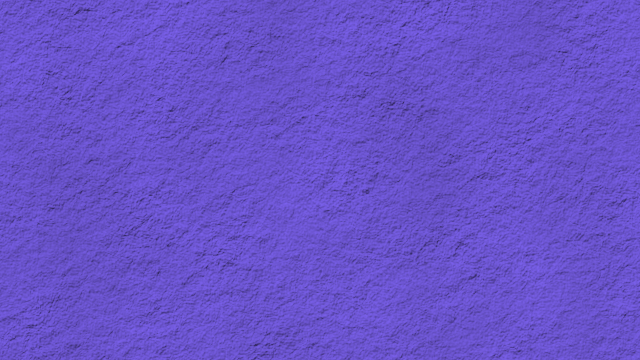
This texture is drawn by a Shadertoy shader. Its source:

```glsl
// Violet painted stucco wall, lit at a grazing angle from the upper left.
// Sandy octaves of gradient noise and crumbs with abrupt edges form a height
// field; its slope towards the light shades the paint, over faint broad stains.

vec2 gradientAt(ivec2 cell) {
    uvec2 c = uvec2(cell);
    uint h = c.x * 1597334677u ^ c.y * 3812015801u;
    h = (h ^ (h >> 15)) * 2246822519u;
    h = (h ^ (h >> 13)) * 3266489917u;
    h ^= h >> 16;
    float angle = float(h & 65535u) / 65536.0 * 6.28319;
    return vec2(cos(angle), sin(angle));
}

float gradientNoise(vec2 p) {
    ivec2 i = ivec2(floor(p));
    vec2 f = fract(p);
    vec2 w = f * f * f * (f * (f * 6.0 - 15.0) + 10.0);
    float a = dot(gradientAt(i), f);
    float b = dot(gradientAt(i + ivec2(1, 0)), f - vec2(1, 0));
    float c = dot(gradientAt(i + ivec2(0, 1)), f - vec2(0, 1));
    float d = dot(gradientAt(i + ivec2(1, 1)), f - vec2(1, 1));
    return mix(mix(a, b, w.x), mix(c, d, w.x), w.y);
}

// Plaster height: x runs along the trowel strokes, y across them
float plasterHeight(vec2 p) {
    p += 0.005 * vec2(gradientNoise(p * 24.0), gradientNoise(p * 24.0 + 37.0));

    // Raised crusts and smaller crumbs with abrupt edges
    float crust = gradientNoise(p * vec2(18.0, 22.0) + 5.0);
    float crumb = gradientNoise(p * vec2(54.0, 48.0) + 71.0);
    float height = 0.11 / 22.0 * smoothstep(0.03, 0.18, crust);
    height += 0.15 / 48.0 * smoothstep(0.06, 0.24, crumb);

    // Lumps down to sandy grain, each octave turned against the last
    mat2 turn = mat2(0.8, 0.6, -0.6, 0.8);
    float frequency = 17.0;
    float steepness = 0.25;
    vec2 q = p * vec2(0.95, 1.0);
    for (int i = 0; i < 4; i++) {
        height += steepness / frequency * gradientNoise(q * frequency + float(i) * 19.7);
        q = turn * q;
        frequency *= 2.06;
        steepness *= 1.6;
    }
    return height;
}

void mainImage(out vec4 fragColor, in vec2 fragCoord) {
    vec2 uv = fragCoord / iResolution.y;

    // Strokes climb gently to the right; light falls across them
    vec2 stroke = normalize(vec2(0.9, 0.43));
    vec2 toLight = vec2(-stroke.y, stroke.x);
    vec2 p = vec2(dot(uv, stroke), dot(uv, toLight)) + 3.0;

    // Slope facing the light, stronger in rough patches
    float reach = 0.0013;
    float slope = plasterHeight(p - vec2(0.0, reach)) - plasterHeight(p + vec2(0.0, reach));
    slope /= 2.0 * reach;
    float roughness = 1.0 + 0.6 * gradientNoise(p * vec2(5.0, 7.0) + 11.0);
    slope = clamp(slope * roughness, -3.2, 2.1);

    // Lit faces saturate softly, shaded faces drop deeper
    float shade = 1.005 + 0.083 * slope - 0.019 * slope * slope;

    // Speckled sand in the paint film
    shade += 0.09 * gradientNoise(p * 150.0 + 53.0);

    // Broad uneven stains in the paint
    shade += 0.06 * gradientNoise(uv * vec2(3.0, 1.8) + 7.0);
    shade += 0.045 * gradientNoise(uv * vec2(7.0, 5.0) + 23.0);

    vec3 violetPaint = vec3(0.41, 0.323, 0.793);
    fragColor = vec4(violetPaint * shade, 1.0);
}
```
